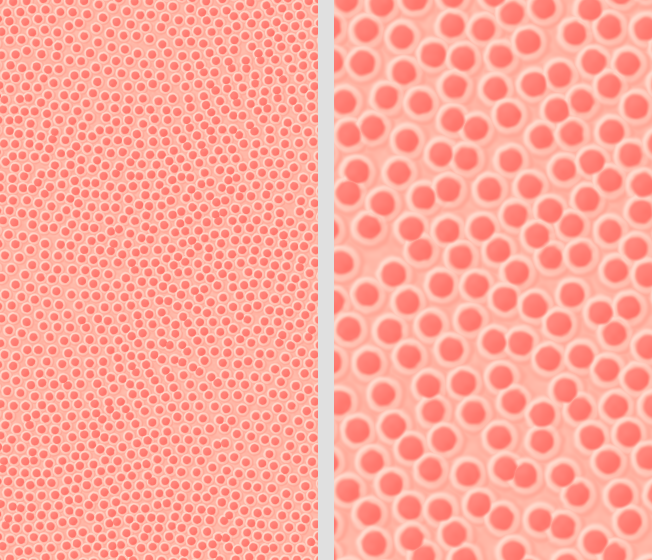
Left: the whole. Right: its middle third, enlarged.
Reproduce this texture procedurally as a Shadertoy shader.

```glsl
// Coral pebbled skin: small round studs packed in an irregular hexagonal layout.
// Cell centres are jittered, pushed apart and bent by a slow flow; every stud
// then adds a dark cap, a pale rim lit from the upper left and a soft shadow.

const float STUDS_ACROSS = 25.0;
const float ROW_HEIGHT = 0.866;
const float JITTER = 0.62;
const vec2 LIGHT_DIR = vec2(-0.75, 0.66);

const vec3 CAP_DEEP = vec3(1.0, 0.465, 0.425);
const vec3 CAP_LIT = vec3(1.0, 0.525, 0.485);
const vec3 GROUND = vec3(1.0, 0.72, 0.655);
const vec3 SHADOW = vec3(1.0, 0.63, 0.565);
const vec3 RIM = vec3(1.0, 0.85, 0.80);

vec2 hash2(vec2 p) {
    vec3 q = fract(p.xyx * vec3(0.1031, 0.1030, 0.0973));
    q += dot(q, q.yzx + 33.33);
    return fract((q.xx + q.yz) * q.zy);
}

float valueNoise(vec2 p) {
    vec2 i = floor(p);
    vec2 f = fract(p);
    f = f * f * (3.0 - 2.0 * f);
    float low = mix(hash2(i).x, hash2(i + vec2(1, 0)).x, f.x);
    float high = mix(hash2(i + vec2(0, 1)).x, hash2(i + vec2(1, 1)).x, f.x);
    return mix(low, high, f.y);
}

// Slow bending of the rows
vec2 flow(vec2 p) {
    return vec2(0.8 * sin(0.25 * p.y + 0.12 * p.x),
                0.9 * sin(0.27 * p.x - 0.09 * p.y + 1.0));
}

vec2 hexCentre(vec2 id) {
    return vec2(id.x + 0.5 * mod(id.y, 2.0), id.y * ROW_HEIGHT);
}

vec2 jittered(vec2 id) {
    return hexCentre(id) + JITTER * (hash2(id + 71.0) - 0.5);
}

// Jittered centre after one step of repulsion from its neighbours
vec2 studCentre(vec2 id) {
    vec2 centre = jittered(id);
    vec2 push = vec2(0.0);
    for (int y = -1; y <= 1; y++)
    for (int x = -1; x <= 1; x++) {
        if (x == 0 && y == 0) continue;
        vec2 away = centre - jittered(id + vec2(x, y));
        float gap = max(length(away), 0.01);
        push += away / gap * max(0.0, 1.0 - gap);
    }
    return centre + 0.45 * push + flow(hexCentre(id));
}

float bell(float x, float width) {
    return exp(-x * x / (width * width));
}

// Strongest cap, rim, shadow and cap light over the surrounding studs
vec4 studLayers(vec2 p) {
    vec2 q = p - flow(p - flow(p));
    float row = round(q.y / ROW_HEIGHT);
    vec4 layers = vec4(0.0);
    for (int y = -1; y <= 1; y++)
    for (int x = -1; x <= 1; x++) {
        float r = row + float(y);
        float column = round(q.x - 0.5 * mod(r, 2.0)) + float(x);
        vec2 id = vec2(column, r);
        vec2 offset = p - studCentre(id);
        float d = length(offset);
        float facing = dot(offset, LIGHT_DIR) / max(d, 0.01);
        float radius = 0.305 + 0.025 * (hash2(id + 13.0).y - 0.5);
        float cap = 1.0 - smoothstep(radius - 0.065, radius + 0.055, d);
        float rim = bell(d - 0.415, 0.075) * (0.62 + 0.38 * facing);
        float shade = bell(d - 0.53, 0.09) * (0.55 - 0.45 * facing);
        float lit = cap * smoothstep(-0.22, 0.22, dot(offset, LIGHT_DIR));
        layers = max(layers, vec4(cap, rim, shade, lit));
    }
    return layers;
}

void mainImage(out vec4 fragColor, in vec2 fragCoord) {
    vec2 p = fragCoord / iResolution.x * STUDS_ACROSS + 20.0;

    // Fine grain roughens outlines and mottles the ground
    float grain = valueNoise(p * 6.0) - 0.5;
    float mottle = valueNoise(p * 2.3 + 40.0) - 0.5;
    vec2 rough = 0.035 * vec2(grain, valueNoise(p * 6.0 + 90.0) - 0.5);
    vec4 layers = studLayers(p + rough);

    // Ground, shadow, rim, then cap
    vec3 color = GROUND + vec3(0.0, 0.035, 0.035) * (grain + mottle);
    color = mix(color, SHADOW, 0.75 * layers.z);
    color = mix(color, RIM, layers.y);
    vec3 cap = mix(CAP_DEEP, CAP_LIT, layers.w) + vec3(0.0, 0.03, 0.03) * grain;
    color = mix(color, cap, layers.x);

    fragColor = vec4(clamp(color, 0.0, 1.0), 1.0);
}
```
